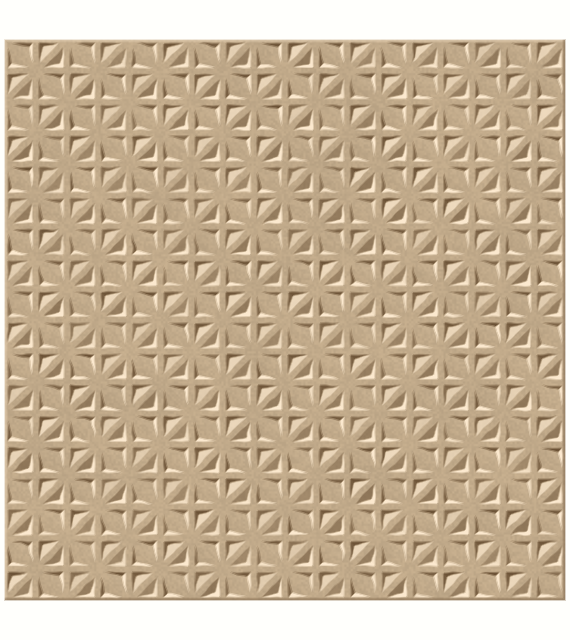
Write a Shadertoy shader that draws this pattern.

```glsl
// A square stone tile pressed with a 9 x 9 lattice of eight-petalled stars.
// Each petal is a sunken right triangle, four to a diamond; a height function
// is differentiated and lit from the upper left, then grain and pits are added.

#define REPEATS 9.0        // star periods along each side
#define SIDE 0.876         // tile side, in canvas heights
#define CROSS_BAND 0.052   // half width of the flat upright bands, in periods
#define DIAGONAL_BAND 0.07 // inset of the sloping sides, in periods
#define WALL_SLOPE 1.05    // steep walls beside the upright bands
#define FLOOR_SLOPE 0.46   // gentle floors rising to the diagonals
#define SOFTNESS 0.018     // rounding of the relief, in periods
#define WEAR 0.45          // variation of depth between petals
#define PIT_GRID 64.0      // cells along a side that may hold a pit
#define PIT_SHARE 0.09     // share of cells that hold one

const vec3 PAPER = vec3(1.0, 1.0, 0.99);
const vec3 STONE = vec3(0.752, 0.662, 0.538);
const vec3 HIGHLIGHT = vec3(0.99, 0.915, 0.81);
const vec3 SHADOW = vec3(0.42, 0.32, 0.21);
const vec2 TO_LIGHT = vec2(-0.66, 0.75);

float hash(vec2 p) {
    vec3 q = fract(vec3(p.xyx) * 0.1031);
    q += dot(q, q.yzx + 33.33);
    return fract((q.x + q.y) * q.z);
}

float noise(vec2 p) {
    vec2 i = floor(p), f = fract(p);
    f = f * f * (3.0 - 2.0 * f);
    return mix(mix(hash(i), hash(i + vec2(1, 0)), f.x),
               mix(hash(i + vec2(0, 1)), hash(i + vec2(1, 1)), f.x), f.y);
}

// Offset from the nearest diamond centre; the diamonds lie between the stars.
vec2 diamondOffset(vec2 p) {
    vec2 a = fract(p + vec2(0.0, 0.5)) - 0.5;
    vec2 b = fract(p + vec2(0.5, 0.0)) - 0.5;
    return abs(a.x) + abs(a.y) < abs(b.x) + abs(b.y) ? a : b;
}

// Relief height: zero on the bands, negative inside the petals.
float relief(vec2 p) {
    vec2 q = diamondOffset(p);
    vec2 a = abs(q);
    vec2 petal = floor((p - q) * 2.0 + 0.5) * 2.0 + step(0.0, q);
    float wall = (min(a.x, a.y) - CROSS_BAND) * WALL_SLOPE;
    float slope = (0.5 - DIAGONAL_BAND - a.x - a.y) * 0.7071 * FLOOR_SLOPE;
    float depth = max(min(wall, slope), 0.0);
    return -depth * (1.0 + WEAR * (hash(petal + 40.0) - 0.5));
}

// Slope facing the light, positive when lit.
float lighting(vec2 p) {
    vec2 e = vec2(SOFTNESS, 0.0);
    vec2 gradient = vec2(relief(p + e.xy) - relief(p - e.xy),
                         relief(p + e.yx) - relief(p - e.yx)) / (2.0 * SOFTNESS);
    return -dot(gradient, TO_LIGHT);
}

// Small dark holes, gathered in loose patches.
float pits(vec2 uv, float pixel) {
    vec2 p = uv * PIT_GRID;
    vec2 cell = floor(p);
    float share = PIT_SHARE * 2.0 * smoothstep(0.25, 0.8, noise(cell * 0.16 + 7.0));
    float present = step(hash(cell + 101.0), share);
    vec2 centre = 0.3 + 0.4 * vec2(hash(cell + 211.0), hash(cell + 307.0));
    float radius = mix(0.08, 0.19, hash(cell + 409.0));
    float blur = max(pixel * PIT_GRID, 0.06);
    return present * (1.0 - smoothstep(radius - blur, radius + blur, length(p - centre)));
}

void mainImage(out vec4 fragColor, in vec2 fragCoord) {
    vec2 p = (fragCoord - 0.5 * iResolution.xy) / iResolution.y;
    float pixel = 1.0 / iResolution.y;
    vec2 uv = p / SIDE + 0.5;

    // Stone with broad mottling and fine grain
    float mottle = noise(uv * 14.0) - 0.5;
    float grain = noise(uv * 260.0) - 0.5;
    vec3 color = STONE * (1.0 + 0.035 * mottle + 0.07 * grain);

    // Lit relief, slightly wavering along the worn edges
    vec2 waver = vec2(noise(uv * 70.0), noise(uv * 70.0 + 31.0)) - 0.5;
    float light = lighting(uv * REPEATS + 0.025 * waver);
    color = mix(color, HIGHLIGHT, clamp(light * 1.35, 0.0, 1.0));
    color = mix(color, SHADOW, clamp(-light * 1.05, 0.0, 1.0));
    color = mix(color, SHADOW * 0.8, 0.8 * pits(uv, pixel / SIDE));

    // Rounded rim: pale on the left and top, dark on the right and bottom
    vec2 low = uv * SIDE, high = (1.0 - uv) * SIDE;
    float rimLit = 1.0 - smoothstep(0.001, 0.006, min(low.x, high.y));
    float rimDark = 1.0 - smoothstep(0.001, 0.006, min(high.x, low.y));
    color = mix(color, HIGHLIGHT, 0.35 * rimLit);
    color = mix(color, SHADOW, 0.45 * rimDark);

    // Tile on plain paper
    float inside = min(min(low.x, low.y), min(high.x, high.y));
    color = mix(PAPER, color, smoothstep(-pixel, pixel, inside));
    fragColor = vec4(color, 1.0);
}
```
